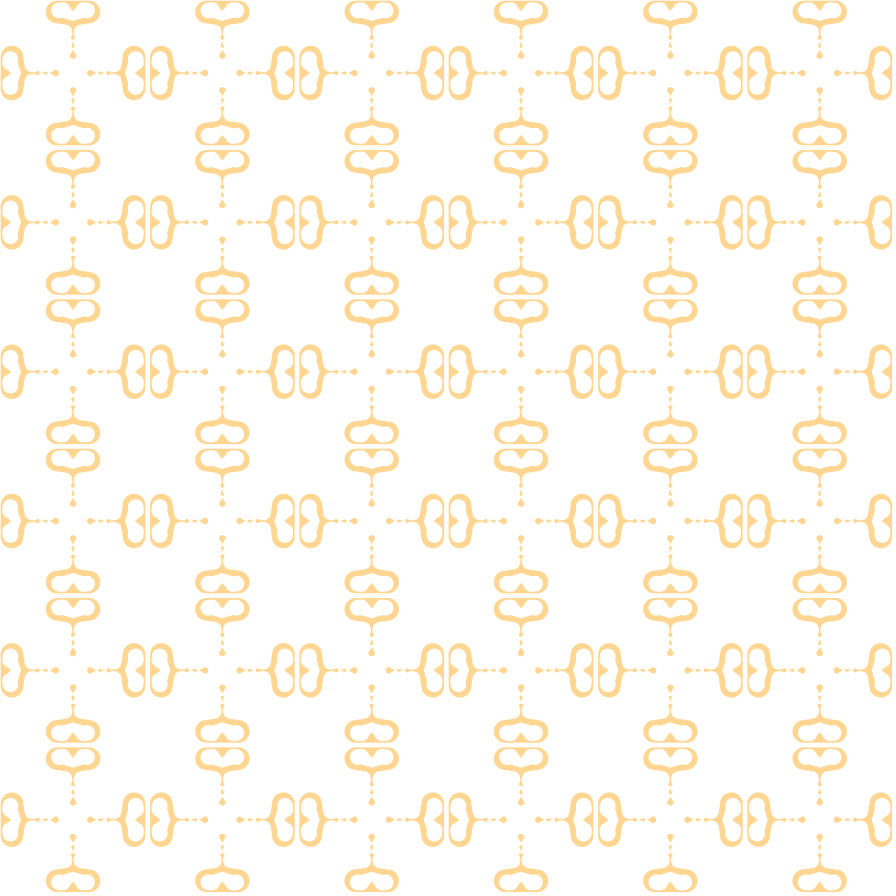
Write a Shadertoy shader that draws this pattern.

```glsl
// Amber heart outlines dripping toward the centre of each cell, four per cell, on white.

// Distance to a capsule whose radius runs from ra at a to rb at b.
float taperedCapsule(vec2 p, vec2 a, vec2 b, float ra, float rb) {
    vec2 ab = b - a;
    float h = clamp(dot(p - a, ab) / dot(ab, ab), 0.0, 1.0);
    return length(p - a - ab * h) - mix(ra, rb, h);
}

float smoothMin(float a, float b, float k) {
    float h = max(k - abs(a - b), 0.0) / k;
    return min(a, b) - 0.25 * h * h * k;
}

// One arm: x is the distance from its axis, y the distance from the cell centre.
float drippingHeart(vec2 p) {
    // Outer body with a flat base
    float body = taperedCapsule(p, vec2(0.0, 75.5), vec2(20.5, 78.5), 14.5, 14.5);
    body = min(body, taperedCapsule(p, vec2(0.0, 89.5), vec2(20.5, 89.5), 3.5, 3.5));

    // Stem flaring into the body, with a bead at its end
    float stem = taperedCapsule(p, vec2(0.0, 46.0), vec2(0.0, 62.0), 0.8, 1.3);
    stem = smoothMin(stem, length(p - vec2(0.0, 45.5)) - 2.6, 2.0);
    body = smoothMin(body, stem, 9.0);

    // Heart-shaped opening
    float opening = taperedCapsule(p, vec2(0.0, 72.0), vec2(13.5, 81.0), 5.0, 10.0);
    opening = min(opening, taperedCapsule(p, vec2(13.5, 81.0), vec2(18.0, 80.5), 10.0, 10.0));
    float heart = max(body, -opening);

    // Falling drops
    float smallDrop = taperedCapsule(p, vec2(0.0, 34.5), vec2(0.0, 39.0), 2.0, 0.6);
    float largeDrop = taperedCapsule(p, vec2(0.0, 22.5), vec2(0.0, 28.0), 4.3, 1.0);
    return min(heart, min(smallDrop, largeDrop));
}

void mainImage(out vec4 fragColor, in vec2 fragCoord) {
    // Six cells across and down, each 192 units wide
    vec2 uv = fragCoord / iResolution.y;
    vec2 cell = 192.0 * (fract(uv * 6.0 - vec2(0.489, 0.511) + 0.5) - 0.5);
    float pixel = 6.0 * 192.0 / iResolution.y;

    // Fold the four arms onto one
    vec2 q = abs(cell);
    float d = drippingHeart(vec2(min(q.x, q.y), max(q.x, q.y)));

    float ink = clamp(0.5 - d / pixel, 0.0, 1.0);
    fragColor = vec4(mix(vec3(1.0), vec3(1.0, 0.84, 0.57), ink), 1.0);
}
```
